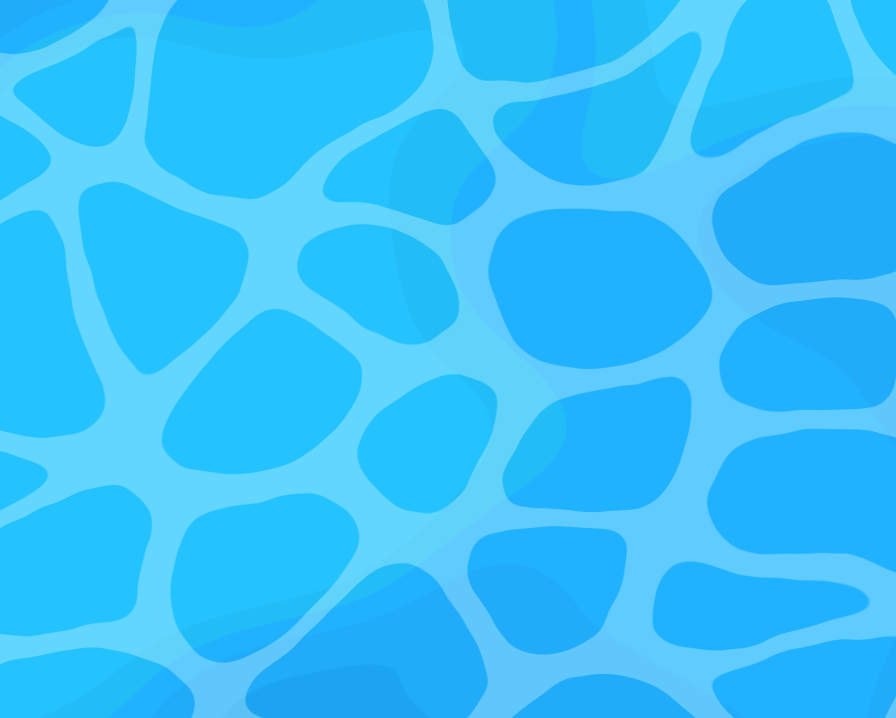
Reproduce this texture procedurally as a Shadertoy shader.

```glsl
#define CELL_SCALE vec2(3.5, 4.7)
#define CELL_TILT 0.3
#define JITTER 0.84
#define SIZE_SPREAD 0.2
#define CORNER_SHARPNESS 10.0
#define VEIN_HALF_WIDTH 0.055
#define VEIN_TINT vec3(0.95, 1.02, 1.0)
#define VEIN_OPACITY 0.3
#define LIGHT_SCALE vec2(1.7, 2.6)
#define SEED 17.0

vec3 hash3(vec2 p) {
    vec3 q = fract(vec3(p.xyx + SEED) * vec3(0.1031, 0.1030, 0.0973));
    q += dot(q, q.yxz + 33.33);
    return fract((q.xxy + q.yzz) * q.zyx);
}

float noise(vec2 p) {
    vec2 i = floor(p), f = fract(p);
    f = f * f * f * (f * (f * 6.0 - 15.0) + 10.0);
    float low = mix(hash3(i).x, hash3(i + vec2(1, 0)).x, f.x);
    float high = mix(hash3(i + vec2(0, 1)).x, hash3(i + vec2(1, 1)).x, f.x);
    return mix(low, high, f.y);
}

vec2 noise2(vec2 p) {
    return vec2(noise(p), noise(p + vec2(31.7, 57.3))) - 0.5;
}

// Cell centre in xy, weight that enlarges the cell in z
vec3 cellSite(vec2 id) {
    vec3 h = hash3(id);
    return vec3(id + 0.5 + JITTER * (h.xy - 0.5), SIZE_SPREAD * h.z);
}

// Distance to the border of a weighted Voronoi cell, with rounded corners
float roundedCellDistance(vec2 p) {
    vec2 base = floor(p);
    vec3 nearest = vec3(0.0);
    vec2 nearestId = base;
    float nearestPower = 1e3;
    for (int y = -2; y <= 2; y++)
    for (int x = -2; x <= 2; x++) {
        vec2 id = base + vec2(x, y);
        vec3 site = cellSite(id);
        vec2 d = p - site.xy;
        float power = dot(d, d) - site.z;
        if (power < nearestPower) {
            nearestPower = power;
            nearest = site;
            nearestId = id;
        }
    }

    float sum = 0.0;
    for (int y = -2; y <= 2; y++)
    for (int x = -2; x <= 2; x++) {
        vec2 id = nearestId + vec2(x, y);
        if (x == 0 && y == 0) continue;
        vec3 site = cellSite(id);
        vec2 d = p - site.xy;
        float gap = max(length(site.xy - nearest.xy), 0.05);
        float border = (dot(d, d) - site.z - nearestPower) / (2.0 * gap);
        sum += exp(-CORNER_SHARPNESS * border);
    }
    return -log(max(sum, 1e-8)) / CORNER_SHARPNESS;
}

// Blue water in flat steps of light
vec3 waterColor(float light) {
    float soft = fwidth(light) + 1e-4;
    vec3 color = vec3(0.110, 0.645, 0.940);
    color = mix(color, vec3(0.125, 0.675, 0.975), smoothstep(-soft, soft, light - 0.34));
    color = mix(color, vec3(0.130, 0.700, 1.000), smoothstep(-soft, soft, light - 0.44));
    color = mix(color, vec3(0.135, 0.740, 0.965), smoothstep(-soft, soft, light - 0.53));
    return mix(color, vec3(0.140, 0.760, 1.000), smoothstep(-soft, soft, light - 0.62));
}

void mainImage(out vec4 fragColor, in vec2 fragCoord) {
    vec2 uv = fragCoord / iResolution.y;
    float c = cos(CELL_TILT), s = sin(CELL_TILT);
    vec2 tilted = mat2(c, -s, s, c) * uv;

    // Broad light patches lie beneath the cells
    vec2 lightPoint = tilted * LIGHT_SCALE + 0.5 * noise2(uv * 3.0);
    vec3 water = waterColor(noise(lightPoint + 4.3));

    // Bent cells with a slight hand-cut wobble
    vec2 cellPoint = tilted * CELL_SCALE;
    cellPoint += 0.45 * noise2(uv * 4.0 + 9.0) + 0.025 * noise2(uv * 26.0);
    float soft = 0.7 * CELL_SCALE.y / iResolution.y;
    float inside = roundedCellDistance(cellPoint) - VEIN_HALF_WIDTH;
    float vein = 1.0 - smoothstep(-soft, soft, inside);

    // Pale translucent veins
    vec3 color = mix(water, VEIN_TINT, VEIN_OPACITY * vein);
    fragColor = vec4(min(color, 1.0), 1.0);
}
```
